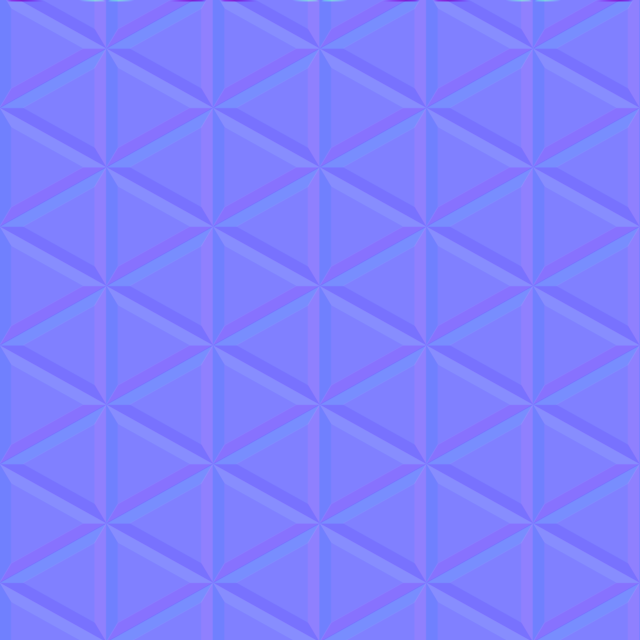
Reproduce this texture map procedurally as a Shadertoy shader.

```glsl
// Tangent-space normal map of raised triangular tiles with bevelled edges.
// Three families of evenly spaced lines form the lattice; a clamped distance
// to the nearest line is the height, and its differences give the normal.

const float COLUMNS = 6.0;            // triangle columns across the canvas
const float ROW_PITCH = 0.1855;       // vertical spacing of lattice vertices
const float ROW_OFFSET = 0.0901;      // height of the lowest even-column vertex
const float BEVEL_WIDTH = 0.109;      // as a fraction of the triangle altitude
const float RELIEF = 0.0205;          // height per unit of triangle altitude
const float TEXEL = 1.0 / 512.0;      // step of the slope measurement
const int SAMPLES = 2;                // supersampling per axis

// Distance to the nearest whole number, for each line family.
vec3 lineDistance(vec3 t) {
    return abs(t - round(t));
}

// Height of the tiles; the canvas wraps around at its borders.
float tileHeight(vec2 p, float bevel) {
    p = fract(p);
    float u = p.x * COLUMNS;
    float v = (p.y - ROW_OFFSET) / ROW_PITCH;
    vec3 d = lineDistance(vec3(u, v + 0.5 * u, v - 0.5 * u));
    return RELIEF * min(min(d.x, min(d.y, d.z)), bevel);
}

// Surface normal from forward differences of the height.
vec3 surfaceNormal(vec2 p, float bevel, float stepSize) {
    float h = tileHeight(p, bevel);
    float dx = tileHeight(p + vec2(stepSize, 0.0), bevel) - h;
    float dy = tileHeight(p + vec2(0.0, stepSize), bevel) - h;
    return normalize(vec3(-dx / stepSize, -dy / stepSize, 1.0));
}

vec3 encodeNormal(vec3 n) {
    return 0.5 + 0.5 * n;
}

void mainImage(out vec4 fragColor, in vec2 fragCoord) {
    // Average a small grid of samples to smooth the creases.
    vec3 color = vec3(0.0);
    for (int j = 0; j < SAMPLES; j++) {
        for (int i = 0; i < SAMPLES; i++) {
            vec2 jitter = (vec2(i, j) + 0.5) / float(SAMPLES) - 0.5;
            vec2 p = (fragCoord + jitter) / iResolution.xy;
            color += encodeNormal(surfaceNormal(p, BEVEL_WIDTH, TEXEL));
        }
    }
    fragColor = vec4(color / float(SAMPLES * SAMPLES), 1.0);
}
```
